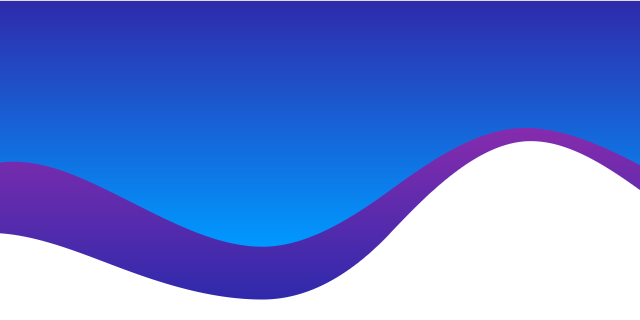
Give the GLSL for this background, as a WebGL 1 fragment shader.

```glsl
precision highp float;
// Two flowing waves over white: a blue sky gradient above a violet ribbon.
// Each wave edge is a smooth cubic spline through a few knots, and its
// distance to the pixel is divided by the slope for even antialiasing.

uniform vec2 u_resolution;

#define ASPECT 2.0
#define TOP_MARGIN 0.0026
#define SKY_BOTTOM 0.229
#define RIBBON_TOP 0.600
#define RIBBON_BOTTOM 0.064
#define SKY_HIGH vec3(0.184, 0.163, 0.672)
#define SKY_LOW vec3(0.0, 0.6, 1.0)
#define RIBBON_HIGH vec3(0.53, 0.17, 0.68)
#define RIBBON_LOW vec3(0.18, 0.165, 0.672)
#define PAPER vec3(1.0)

// Cubic Hermite piece between two knots (x, height, slope)
float hermite(float x, vec3 a, vec3 b) {
    float span = b.x - a.x;
    float t = (x - a.x) / span;
    float s = 1.0 - t;
    return s * s * ((1.0 + 2.0 * t) * a.y + t * span * a.z)
         + t * t * ((1.0 + 2.0 * s) * b.y - s * span * b.z);
}

// Spline through six knots, from the left side to the right
float spline(float x, vec3 a, vec3 b, vec3 c, vec3 d, vec3 e, vec3 f) {
    if (x < b.x) return hermite(x, a, b);
    if (x < c.x) return hermite(x, b, c);
    if (x < d.x) return hermite(x, c, d);
    if (x < e.x) return hermite(x, d, e);
    return hermite(x, e, f);
}

// Edge between the sky and the ribbon
float upperWave(float x) {
    return spline(x,
        vec3(0.0, 0.492, 0.13), vec3(0.391, 0.378, -0.5),
        vec3(0.820, 0.229, 0.0), vec3(1.224, 0.409, 0.73),
        vec3(1.641, 0.600, 0.0), vec3(2.0, 0.484, -0.52));
}

// Edge between the ribbon and the paper
float lowerWave(float x) {
    return spline(x,
        vec3(0.0, 0.271, -0.07), vec3(0.391, 0.157, -0.37),
        vec3(0.820, 0.064, 0.0), vec3(1.224, 0.276, 1.07),
        vec3(1.659, 0.559, 0.0), vec3(2.0, 0.406, -0.72));
}

// Smooth coverage of the region above an edge
float above(float y, float height, float nextHeight, float pixel) {
    float slope = (nextHeight - height) / pixel;
    float dist = (y - height) / sqrt(1.0 + slope * slope);
    return clamp(dist / pixel + 0.5, 0.0, 1.0);
}

void main() {
    vec2 p = gl_FragCoord.xy / u_resolution * vec2(ASPECT, 1.0);
    float pixel = 1.0 / u_resolution.y;

    // Vertical gradients
    vec3 sky = mix(SKY_LOW, SKY_HIGH,
        clamp((p.y - SKY_BOTTOM) / (1.0 - SKY_BOTTOM), 0.0, 1.0));
    vec3 ribbon = mix(RIBBON_LOW, RIBBON_HIGH,
        clamp((p.y - RIBBON_BOTTOM) / (RIBBON_TOP - RIBBON_BOTTOM), 0.0, 1.0));

    // Layers from back to front
    float ribbonMask = above(p.y, lowerWave(p.x), lowerWave(p.x + pixel), pixel);
    float skyMask = above(p.y, upperWave(p.x), upperWave(p.x + pixel), pixel);
    vec3 color = mix(PAPER, ribbon, ribbonMask);
    color = mix(color, sky, skyMask);

    // Thin white margin along the top
    float margin = clamp((p.y - 1.0 + TOP_MARGIN) / pixel + 0.5, 0.0, 1.0);
    color = mix(color, PAPER, margin);

    gl_FragColor = vec4(color, 1.0);
}
```
